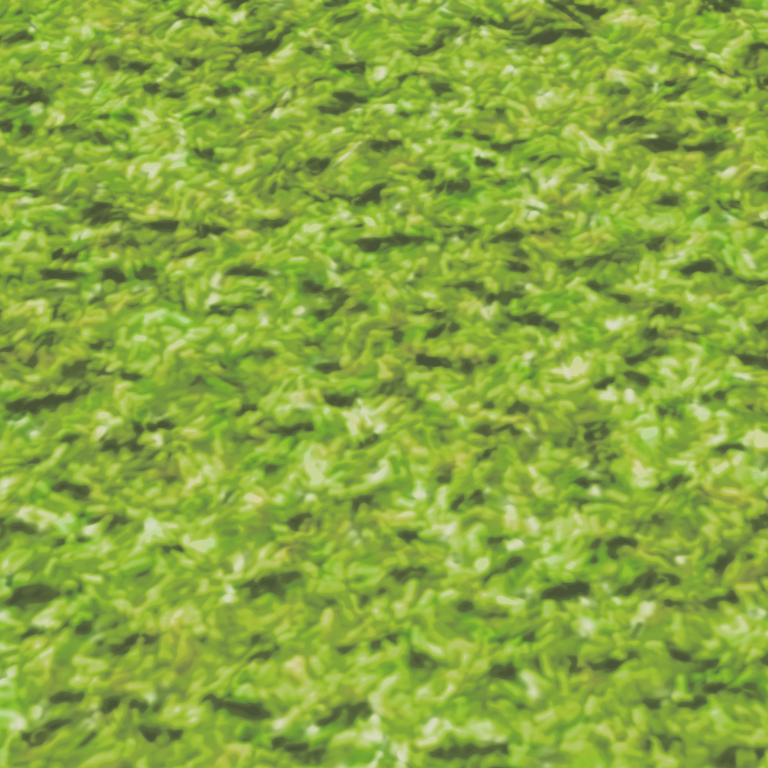
Write a WebGL 1 fragment shader that draws this texture.

```glsl
precision highp float;
// Sunlit mossy turf: soft, short blades scattered over dark soil, finer towards the top.
// Jittered cells hold rounded strokes; their tones are layered, then run through a colour ramp.
// Strokes of other sizes make broad clumps, shadowed hollows, pale flecks and dry stalks.
uniform vec2 u_resolution;

const vec3 DEEP   = vec3(0.29, 0.33, 0.21);
const vec3 SOIL   = vec3(0.35, 0.41, 0.23);
const vec3 SHADE  = vec3(0.44, 0.55, 0.25);
const vec3 GRASS  = vec3(0.51, 0.65, 0.22);
const vec3 BRIGHT = vec3(0.62, 0.75, 0.20);
const vec3 SUNLIT = vec3(0.69, 0.78, 0.38);
const vec3 PALE   = vec3(0.79, 0.84, 0.59);
const vec3 FLECK  = vec3(0.86, 0.87, 0.78);
const vec3 GREENER = vec3(-0.15, 0.01, -0.06);

const float BLADE_CELLS = 31.0;                  // blades across the near edge
const vec3 BLADE  = vec3(0.40, 0.25, 0.25);      // half length, radius, softness in cells
const vec3 CLUMP  = vec3(0.32, 0.30, 0.27);
const vec3 HOLLOW = vec3(0.34, 0.14, 0.20);
const vec3 CHIP   = vec3(0.18, 0.15, 0.17);
const vec3 STALK  = vec3(0.27, 0.026, 0.030);
const vec3 PATCH  = vec3(0.35, 0.28, 0.26);
const vec2 LIGHT_DIR = vec2(-0.35, 0.94);
const float TONE_SPREAD = 0.80;
const float ROUNDNESS = 0.24;
const float SOIL_TONE = 0.24;
const float CONTRAST = 0.98;
const float CLUMP_DEPTH = 0.72;
const float MOUND_DEPTH = 0.34;
const float HOLLOW_DEPTH = 0.60;
const float BRIGHTNESS = 0.045;

vec4 hash4(vec2 p) {
  vec4 q = fract(p.xyxy * vec4(0.1031, 0.1030, 0.0973, 0.1099));
  q += dot(q, q.wzxy + 33.33);
  return fract((q.xxyz + q.yzzw) * q.zywx);
}

// Scattered strokes. Returns tone weighted by coverage, and coverage.
// turn holds the mean angle and its spread; share is the part of cells in use.
vec2 scatter(vec2 p, float seed, vec3 shape, vec2 turn, float share) {
  vec2 result = vec2(0.0);
  vec2 cell = floor(p);
  for (int j = 1; j >= -1; j--) {
    for (int i = -1; i <= 1; i++) {
      vec2 id = cell + vec2(float(i), float(j));
      vec4 rnd = hash4(id + seed);
      vec2 extra = hash4(id + seed + 57.0).xy;
      float angle = turn.x + (rnd.z - 0.5) * turn.y;
      vec2 dir = vec2(cos(angle), sin(angle));
      float halfLength = shape.x * mix(0.3, 1.0, extra.y);
      vec2 d = p - id - rnd.xy;
      vec2 away = d - dir * clamp(dot(d, dir), -halfLength, halfLength);
      float cover = 1.0 - smoothstep(shape.y - shape.z, shape.y + shape.z, length(away));
      cover *= step(extra.x, share);
      float lit = clamp(dot(away, LIGHT_DIR) / shape.y, -1.0, 1.0);
      float tone = 0.55 + (rnd.w - 0.5) * TONE_SPREAD + ROUNDNESS * lit;
      result = mix(result, vec2(tone, 1.0), cover);
    }
  }
  return result;
}

vec3 ramp(float tone) {
  vec3 color = mix(DEEP, SOIL, smoothstep(-0.30, 0.02, tone));
  color = mix(color, SHADE, smoothstep(0.00, 0.22, tone));
  color = mix(color, GRASS, smoothstep(0.18, 0.43, tone));
  color = mix(color, BRIGHT, smoothstep(0.43, 0.70, tone));
  color = mix(color, SUNLIT, smoothstep(0.67, 0.89, tone));
  return mix(color, PALE, smoothstep(0.88, 1.10, tone));
}

// Slow drift from layered sines, about -1 to 1.
float drift(vec2 p) {
  return 0.5 * sin(p.x * 9.0 + 2.0 * sin(p.y * 7.0 + 1.0))
       + 0.5 * sin(p.y * 17.0 + 2.0 * sin(p.x * 11.0 + 4.0));
}

// Signed tone offset of large, lit strokes.
float relief(vec2 p, float seed) {
  vec2 mass = scatter(p, seed, CLUMP, vec2(0.2, 1.4), 0.92);
  return mass.x - 0.55 * mass.y;
}

void main() {
  vec2 uv = gl_FragCoord.xy / u_resolution;

  // Ground plane: the scale grows with height, more so vertically.
  vec2 ground = vec2((uv.x - 0.5) * (1.0 + 0.45 * uv.y), uv.y + 0.40 * uv.y * uv.y) + 3.0;
  ground += 0.005 * sin(ground.yx * vec2(43.0, 37.0) + 2.0 * sin(ground * 19.0));
  float slow = drift(ground);

  // Blades stand more upright near the bottom.
  vec2 turn = vec2(mix(1.05, 0.40, uv.y), 2.8);
  float tone = SOIL_TONE;
  for (int layer = 0; layer < 3; layer++) {
    float n = float(layer);
    vec2 p = ground * (BLADE_CELLS + 4.0 * n) + n * vec2(0.37, 0.61);
    vec2 blades = scatter(p, 13.0 * n, BLADE, turn, 0.97);
    tone = tone * (1.0 - blades.y) + blades.x;
  }

  // Broad clumps and mounds, and shadowed hollows lying mostly across.
  vec2 hollow = scatter(ground * vec2(11.0, 16.0), 71.0, HOLLOW, vec2(0.05, 1.1), 0.65);
  tone = 0.5 + (tone - 0.5) * CONTRAST + BRIGHTNESS + 0.09 * slow;
  tone += CLUMP_DEPTH * relief(ground * vec2(14.0, 19.0), 7.0);
  tone += MOUND_DEPTH * relief(ground * vec2(7.0, 10.0), 19.0);
  tone -= HOLLOW_DEPTH * hollow.y;
  vec3 color = ramp(tone);

  // Patches of fresher green and of yellower growth.
  vec2 patches = scatter(ground * 21.0, 29.0, PATCH, turn, 0.85);
  float fresh = patches.x - 0.55 * patches.y + 0.12 * slow;
  color += GREENER * fresh * smoothstep(0.0, 0.3, tone);

  // Pale flecks and a few dry stalks, uneven with the blades beneath.
  vec2 chips = scatter(ground * 19.0, 43.0, CHIP, vec2(1.0, 2.6), 0.22);
  vec2 stalks = scatter(ground * 7.0, 91.0, STALK, vec2(1.5, 1.5), 0.18);
  float dry = max(chips.y * 0.9, stalks.y * 0.8) * smoothstep(0.15, 0.80, tone);
  color = mix(color, FLECK, dry);

  gl_FragColor = vec4(clamp(color, 0.0, 1.0), 1.0);
}
```
